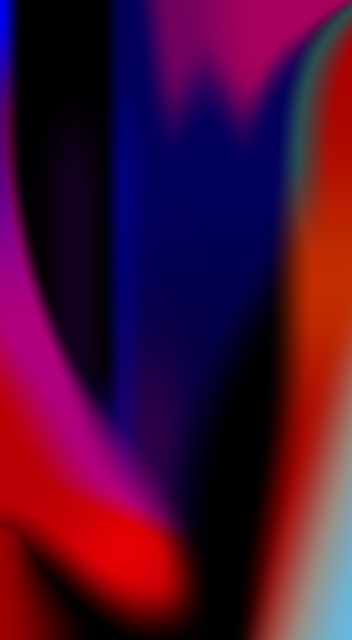
Reproduce this background procedurally as a Shadertoy shader.

```glsl
#define NAVY vec3(0.01, 0.0, 0.355)
#define PLUM vec3(0.075, 0.0, 0.12)
#define MAGENTA vec3(0.69, 0.0, 0.49)
#define VIOLET vec3(0.40, 0.0, 0.60)
#define CRIMSON vec3(0.73, 0.0, 0.02)
#define ORANGE vec3(0.76, 0.18, 0.0)
#define TEAL vec3(0.16, 0.32, 0.33)
#define PALE vec3(0.62, 0.56, 0.51)
#define SKY vec3(0.40, 0.72, 0.86)
#define ELECTRIC vec3(0.0, 0.0, 0.95)

float fall(float a, float b, float v) { return 1.0 - smoothstep(a, b, v); }

float bell(float v, float width) { return exp(-v * v / (width * width)); }

// Navy field with a brighter stripe, a black wedge and a purple haze
vec3 backdrop(float x, float t) {
    vec3 col = NAVY * mix(1.0, 0.75, smoothstep(0.25, 0.6, t));
    col.b += 0.15 * bell(x - 0.345, 0.05) * smoothstep(0.08, 0.3, t);
    col.r += 0.17 * bell(x - 0.43, 0.11) * bell(t - 0.69, 0.15);
    float wedge = 0.54 + 0.37 * fall(0.2, 0.78, t);
    col *= fall(wedge - 0.1, wedge + 0.09, x);
    return col * fall(0.75, 0.9, t);
}

// Rose veil hanging from the top with a scalloped hem
vec3 addVeil(vec3 col, float x, float t) {
    float hem = 0.165 + 0.03 * cos(27.0 * (x - 0.47));
    float left = 0.42 + 0.2 * t;
    float right = 0.68 + 0.36 * exp(-t / 0.105);
    float mask = fall(hem - 0.09, hem + 0.07, t)
               * smoothstep(left - 0.045, left + 0.06, x)
               * fall(right - 0.08, right + 0.06, x);
    vec3 rose = mix(vec3(0.44, 0.0, 0.37), vec3(0.65, 0.0, 0.36),
                    smoothstep(0.5, 0.75, x + 0.2 * (0.1 - t)));
    return mix(col, rose, mask);
}

// Dark column on the left
vec3 addColumn(vec3 col, float x, float t) {
    vec3 shade = PLUM * bell(x - 0.21, 0.075) * smoothstep(0.12, 0.3, t);
    return mix(col, shade, fall(0.285, 0.355, x) * fall(0.56, 0.69, t));
}

// Magenta and red bowl sweeping from the left edge to the bottom
vec3 addBowl(vec3 col, float x, float t, float aspect) {
    float rise = max(t - 0.2, 0.0) / 0.92;
    float slope = 2.0 * rise / 0.92 / aspect;
    float d = (0.05 + rise * rise - x) / sqrt(1.0 + slope * slope);

    float heat = d + 0.25 * smoothstep(0.74, 0.9, t) - 0.05 * fall(0.45, 0.65, t);
    vec3 glow = mix(MAGENTA, CRIMSON, smoothstep(0.08, 0.25, heat));
    glow = mix(glow, VIOLET, fall(0.25, 0.52, t) * smoothstep(0.015, 0.06, d));
    glow *= mix(0.7, 1.0, smoothstep(0.15, 0.4, t));
    glow = mix(glow, ELECTRIC, fall(0.02, 0.2, t));
    glow.r += 0.17 * bell(x - 0.35, 0.17) * bell(t - 0.86, 0.08);

    // Shadow under the bowl, with red returning at the corner
    float under = 0.83 + 0.13 * smoothstep(0.0, 0.42, x);
    glow *= fall(under - 0.055, under + 0.055, t);
    float corner = 0.15 + 0.13 * smoothstep(0.86, 1.0, t);
    glow.r = max(glow.r, 0.61 * fall(0.0, corner, x) * smoothstep(0.75, 0.85, t));

    float spread = smoothstep(0.55, 0.75, t);
    float mask = smoothstep(-0.015 - 0.06 * spread, 0.05 + 0.05 * spread, d);
    return mix(col, glow, mask * fall(0.44, 0.61, x));
}

// Glowing band on the right: teal rim, orange body, pale blue corner
vec3 addBand(vec3 col, float x, float t) {
    float rim = 0.825 + 0.2 * exp(-t / 0.07) - 0.1 * smoothstep(0.55, 1.05, t);
    float d = x - rim;
    vec3 body = mix(vec3(0.66, 0.0, 0.0), ORANGE, bell(t - 0.44, 0.17));
    float cool = fall(0.24, 0.43, t);
    body = mix(body, TEAL, cool * fall(0.0, 0.12, d));
    float soft = mix(0.07, 0.05, cool);
    col = mix(col, body, smoothstep(-soft, mix(soft, 0.025, cool), d));

    float e = x - (1.03 - 0.53 * (t - 0.52));
    vec3 light = mix(PALE, SKY, smoothstep(0.03, 0.21, e));
    return mix(col, light, smoothstep(-0.1, 0.09, e) * smoothstep(0.38, 0.6, t));
}

void mainImage(out vec4 fragColor, in vec2 fragCoord) {
    vec2 uv = fragCoord / iResolution.xy;
    float x = uv.x;
    float t = 1.0 - uv.y;
    vec3 col = backdrop(x, t);
    col = addVeil(col, x, t);
    col = addColumn(col, x, t);
    col = addBowl(col, x, t, iResolution.y / iResolution.x);
    col = addBand(col, x, t);
    fragColor = vec4(clamp(col, 0.0, 1.0), 1.0);
}
```
